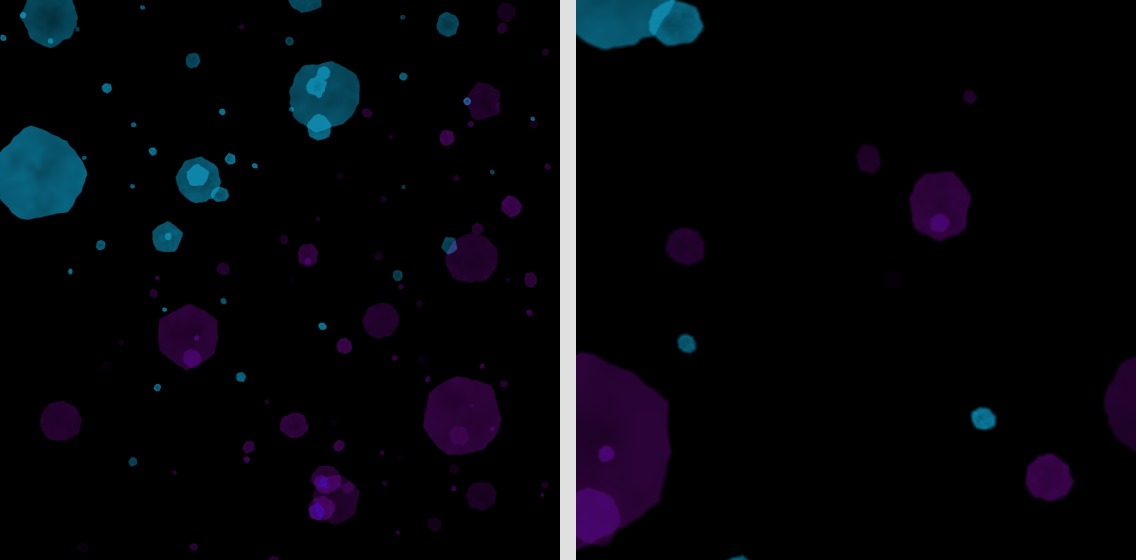
Left, the full canvas; right, a detail of the centre.
A three.js fragment shader for this background:

```glsl
// Translucent teal and violet blobs of many sizes, glowing on black.
// A loop scatters them along a low-discrepancy sequence; each is a wobbly
// rounded polygon with mottled shading, and overlaps add their light.
varying vec2 vUv;

const float TAU = 6.2831853;
const int BLOB_COUNT = 130;
const float PARENT_COUNT = 10.0;
const float EDGE = 0.0016;
const vec3 TEAL = vec3(0.04, 0.47, 0.60);
const vec3 VIOLET = vec3(0.24, 0.015, 0.31);

float hash(vec2 p) {
  vec3 q = fract(p.xyx * 0.1031);
  q += dot(q, q.yzx + 33.33);
  return fract((q.x + q.y) * q.z);
}

float noise(vec2 p) {
  vec2 cell = floor(p);
  vec2 f = fract(p);
  f = f * f * (3.0 - 2.0 * f);
  float low = mix(hash(cell), hash(cell + vec2(1.0, 0.0)), f.x);
  float high = mix(hash(cell + vec2(0.0, 1.0)), hash(cell + 1.0), f.x);
  return mix(low, high, f.y);
}

vec2 rotate(vec2 p, float angle) {
  float c = cos(angle);
  float s = sin(angle);
  return vec2(c * p.x - s * p.y, s * p.x + c * p.y);
}

// Sizes fall off with the index: a few large blobs, many small ones
float blobRadius(float id) {
  return 0.082 / (1.0 + 0.15 * id);
}

vec2 scatter(float id) {
  return fract(vec2(0.07, 0.69) + id * vec2(0.75488, 0.56984));
}

// Small blobs drift to the right; some cling to a large one
vec2 blobCentre(float id) {
  vec2 centre = scatter(id);
  if (id < PARENT_COUNT) return centre;
  vec2 jitter = vec2(hash(vec2(id, 11.0)), hash(vec2(id, 12.0))) - 0.5;
  if (hash(vec2(id, 13.0)) < 0.14) {
    float parent = floor(hash(vec2(id, 14.0)) * PARENT_COUNT);
    return scatter(parent) + jitter * 2.0 * blobRadius(parent);
  }
  centre.x = mix(centre.x, sqrt(centre.x), 0.6);
  return centre + 0.12 * jitter;
}

// Distance from the centre relative to the outline, which lies at 1
float outlineRatio(vec2 p, float id) {
  float dist = length(p);
  vec2 direction = p / max(dist, 0.0001);
  float sides = 5.0 + floor(5.0 * hash(vec2(id, 21.0)));
  float sector = TAU / sides;
  float angle = mod(atan(p.y, p.x) + TAU, sector) - 0.5 * sector;
  float polygon = cos(0.5 * sector) / cos(angle);
  float wobble = 0.16 * (noise(direction * 1.6 + id * 7.3) - 0.5)
               + 0.05 * (noise(direction * 7.0 + id * 3.7) - 0.5);
  return dist / (mix(1.04, polygon, 0.65) + wobble);
}

// Soft mottling, with a centre that may be darker than the rim
float shading(vec2 p, float ratio, float id, float hollow) {
  float mottle = 0.65 * noise(p * 2.6 + id * 5.1) + 0.35 * noise(p * 6.0 + id * 9.7);
  float rim = smoothstep(0.0, 0.95, ratio);
  return mix(1.0 - hollow, 1.0, rim) * (0.84 + 0.32 * mottle);
}

vec3 blob(vec2 uv, float id) {
  float radius = blobRadius(id);
  vec2 centre = blobCentre(id);
  vec2 p = (uv - centre) / radius;
  if (dot(p, p) > 2.0) return vec3(0.0);

  // Slight stretch along a random axis
  float smallness = smoothstep(0.04, 0.012, radius);
  p = rotate(p, TAU * hash(vec2(id, 31.0)));
  p.y *= 1.0 + 0.25 * hash(vec2(id, 32.0)) * smallness;

  float ratio = outlineRatio(p, id);
  float cover = smoothstep(-EDGE, EDGE, (1.0 - ratio) * radius);

  // Teal gathers at the upper left, violet at the lower right
  bool isTeal = fract(id * 0.618034) < 0.36 + centre.y - centre.x;
  float pick = hash(vec2(id, 33.0));
  float largeLevel = mix(0.52, 0.76, pick);
  float smallLevel = isTeal ? mix(0.5, 1.05, pick) : mix(0.1, 1.0, pick);
  float level = mix(largeLevel, smallLevel, smallness);
  float hollow = (isTeal ? 0.4 : 0.2) * hash(vec2(id, 34.0));
  vec3 tint = isTeal ? TEAL : VIOLET;
  return tint * level * cover * shading(p, ratio, id, hollow);
}

void main() {
  vec3 light = vec3(0.0);
  for (int i = 0; i < BLOB_COUNT; i++) {
    light += blob(vUv, float(i));
  }
  // Cap stacked overlaps
  gl_FragColor = vec4(min(light, vec3(0.27, 0.52, 0.66)), 1.0);
}
```
